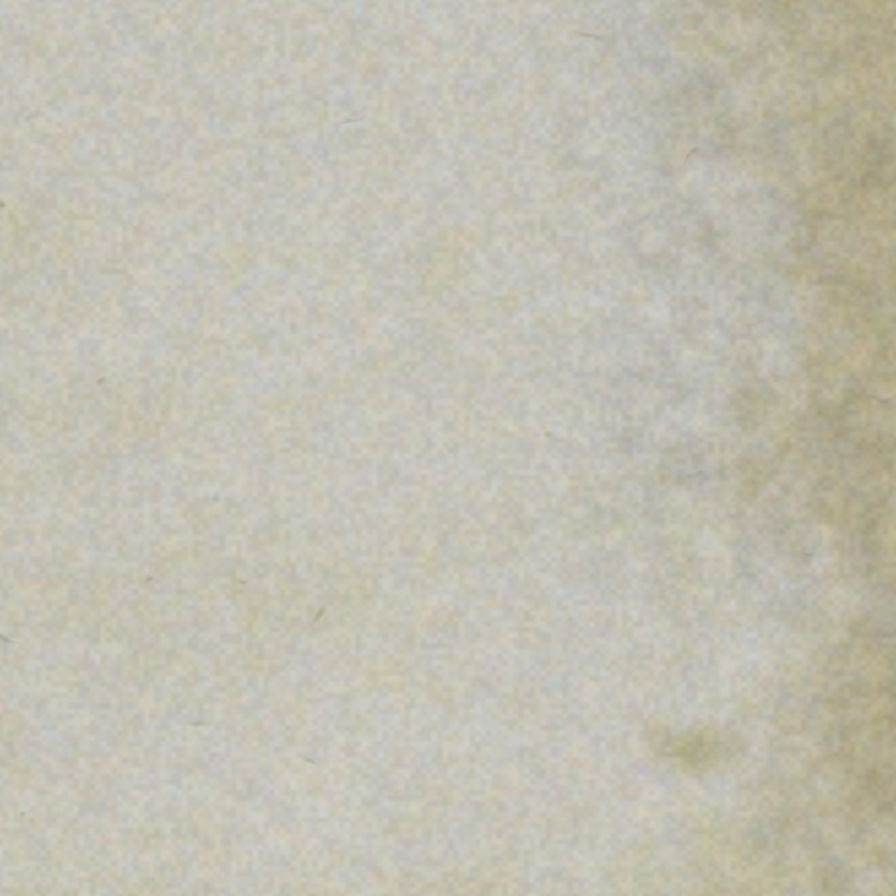
Write a Shadertoy shader that draws this texture.

```glsl
// Aged pale paper: a grey-cream sheet with soft yellow clouds and fine fibrous grain,
// a ragged ochre stain along the right edge, a grey mottled fringe beside it,
// one small blot and a few faint flecks. All built from layered value noise.

const vec3 PAPER       = vec3(0.775, 0.767, 0.727);
const vec3 CREAM       = vec3(0.755, 0.745, 0.660);
const vec3 OCHRE       = vec3(0.685, 0.655, 0.535);
const vec3 BLOT_COLOR  = vec3(0.665, 0.640, 0.485);
const vec3 FLECK_COLOR = vec3(0.600, 0.590, 0.510);
const vec3 WARM_SHIFT  = vec3(0.35, 0.10, -1.00);  // yellow against blue
const vec3 RED_SHIFT   = vec3(0.80, -0.45, 0.10);  // pink against green

const float GRAIN_SCALE    = 165.0;
const float GRAIN_STRENGTH = 0.085;
const float TINT_STRENGTH  = 0.075;
const float STAIN_EDGE     = 0.89;
const float STAIN_RAGGED   = 0.26;
const vec2  BLOT_CENTER    = vec2(0.785, 0.160);
const vec2  BLOT_RADIUS    = vec2(0.070, 0.045);
const int   FLECK_COUNT    = 22;

// Integer hash, uniform in 0..1
float hash(ivec2 cell, int seed) {
    uint h = uint(cell.x) * 1597334677u ^ uint(cell.y) * 3812015801u;
    h ^= uint(seed) * 2654435769u;
    h = (h ^ (h >> 16)) * 2246822519u;
    h = (h ^ (h >> 13)) * 3266489917u;
    return float((h ^ (h >> 16)) >> 8) / 16777216.0;
}

// Smooth value noise, centred on zero
float noise(vec2 p, int seed) {
    ivec2 cell = ivec2(floor(p));
    vec2 f = fract(p);
    f = f * f * (3.0 - 2.0 * f);
    float low  = mix(hash(cell, seed), hash(cell + ivec2(1, 0), seed), f.x);
    float high = mix(hash(cell + ivec2(0, 1), seed), hash(cell + ivec2(1, 1), seed), f.x);
    return mix(low, high, f.y) - 0.5;
}

// Four octaves, each turned to hide the lattice
float fbm(vec2 p, int seed) {
    float sum = 0.0, weight = 0.5;
    for (int i = 0; i < 4; i++) {
        sum += weight * noise(p, seed + i);
        p = mat2(1.6, 1.2, -1.2, 1.6) * p + 7.3;
        weight *= 0.55;
    }
    return sum;
}

// Short soft strokes, scattered at random and leaning slightly upwards
float flecks(vec2 uv) {
    float cover = 0.0;
    for (int i = 0; i < FLECK_COUNT; i++) {
        vec2 center = vec2(hash(ivec2(i, 0), 41), hash(ivec2(i, 1), 41));
        float angle = mix(-0.4, 0.9, hash(ivec2(i, 2), 41));
        float reach = mix(0.006, 0.026, hash(ivec2(i, 3), 41));
        float strength = mix(0.15, 0.60, hash(ivec2(i, 4), 41));
        vec2 d = uv - center;
        d += 0.008 * vec2(noise(uv * 70.0, 43), noise(uv * 70.0, 44));
        d = vec2(cos(angle) * d.x + sin(angle) * d.y, cos(angle) * d.y - sin(angle) * d.x);
        float r = length(d / vec2(reach, 0.0055));
        cover = max(cover, strength * (1.0 - smoothstep(0.0, 1.0, r)));
    }
    return cover;
}

void mainImage(out vec4 fragColor, in vec2 fragCoord) {
    vec2 uv = fragCoord / iResolution.xy;

    // Cream clouds, slightly stretched sideways
    float clouds = fbm(uv * vec2(4.0, 7.0), 1) + 0.6 * fbm(uv * vec2(18.0, 26.0), 6);
    vec3 color = mix(PAPER, CREAM, smoothstep(-0.12, 0.42, clouds) * 0.85);
    color += 0.020 * fbm(uv * 3.0, 9);

    // Ochre stain with a ragged border that reaches further in near the top
    float border = STAIN_EDGE - 0.07 * smoothstep(0.45, 0.95, uv.y);
    float ragged = fbm(uv * 6.0, 13) + 0.5 * fbm(uv * 24.0, 17);
    float depth = uv.x - border + STAIN_RAGGED * ragged;
    float stain = smoothstep(-0.15, 0.14, depth);
    color = mix(color, OCHRE, 0.90 * stain);

    // Grey mottling in the fringe and darker clumps inside the stain
    float fringe = smoothstep(0.56, 0.76, uv.x) * smoothstep(0.15, 0.45, uv.y);
    float mottle = fbm(uv * 30.0, 21);
    color -= fringe * vec3(0.026, 0.022, 0.012) * (1.0 - 0.8 * stain);
    color += (0.025 + 0.10 * max(fringe, stain)) * mottle;

    // Small blot with a soft, uneven rim
    vec2 blotOffset = (uv - BLOT_CENTER) / BLOT_RADIUS;
    float blot = 1.0 - smoothstep(0.1, 1.0, length(blotOffset) + 0.9 * fbm(uv * 22.0, 25));
    color = mix(color, BLOT_COLOR, 0.75 * blot);
    color = mix(color, FLECK_COLOR, flecks(uv));

    // Fine light and dark grain, with weaker colour grain
    float grain = 0.65 * noise(uv * GRAIN_SCALE, 31) + 0.35 * noise(uv * GRAIN_SCALE * 0.52, 32);
    float warm = 0.6 * noise(uv * 95.0, 33) + 0.4 * noise(uv * 42.0, 34);
    float red = noise(uv * 80.0, 35);
    color += GRAIN_STRENGTH * grain;
    color += TINT_STRENGTH * (warm * WARM_SHIFT + 0.35 * red * RED_SHIFT);

    fragColor = vec4(clamp(color, 0.0, 1.0), 1.0);
}
```
